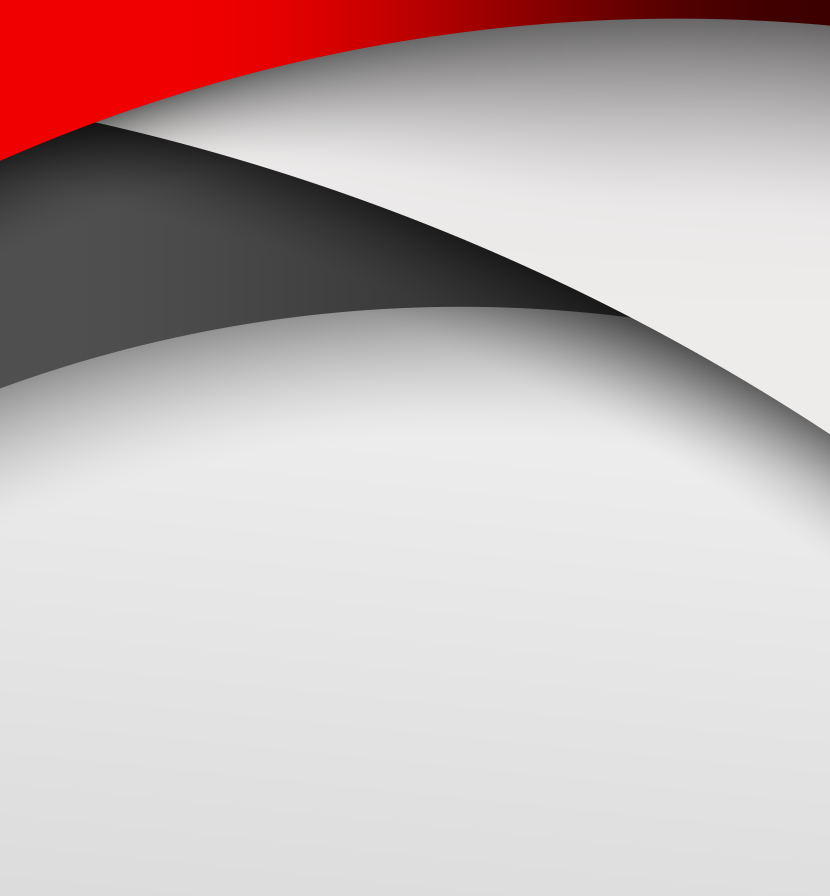
Give the GLSL for this background, as a WebGL 1 fragment shader.

```glsl
precision highp float;
// Layered paper sheets: a red band, a pale sheet and a charcoal sheet
// overlap a light panel. Each border is a large circle arc, and the
// distance to that arc also drives the soft shadow cast below it.

uniform vec2 u_resolution;

#define ASPECT 0.9258
// Arcs: centre x, centre y, radius
#define RED_ARC vec3(0.7552, -0.8958, 1.8750)
#define SHEET_ARC vec3(-0.4359, -1.5513, 2.4749)
#define PANEL_ARC vec3(0.5143, -0.8385, 1.4961)
#define SHADOW_CURVE 1.6
#define PANEL_SHADOW_WIDTH 0.147
#define SHEET_SHADOW_WIDTH 0.122

// Depth inside an arc: positive below the edge, negative above it.
float depthBelow(vec3 arc, vec2 p) {
    return arc.z - length(p - arc.xy);
}

// Light left at a given depth: edgeLight at the edge, 1 beyond width.
float shadow(float depth, float width, float edgeLight) {
    float falloff = pow(clamp(1.0 - depth / width, 0.0, 1.0), SHADOW_CURVE);
    return mix(1.0, edgeLight, falloff);
}

// Antialiased coverage of the area above an arc.
float above(float depth) {
    return clamp(0.5 - depth * u_resolution.y, 0.0, 1.0);
}

void main() {
    vec2 p = gl_FragCoord.xy / u_resolution * vec2(ASPECT, 1.0);
    float across = p.x / ASPECT;
    float redDepth = depthBelow(RED_ARC, p);
    float sheetDepth = depthBelow(SHEET_ARC, p);
    float panelDepth = depthBelow(PANEL_ARC, p);

    // Light panel, shaded by the charcoal and the pale sheets
    float panelTone = mix(0.862, 0.925, clamp((p.y + 0.1 * p.x) / 0.55, 0.0, 1.0));
    vec3 panel = vec3(panelTone)
        * shadow(panelDepth, PANEL_SHADOW_WIDTH, 0.62)
        * shadow(sheetDepth, SHEET_SHADOW_WIDTH, 0.5);

    // Charcoal sheet, dimming toward its right tip
    vec3 charcoal = vec3(mix(0.31, 0.19, smoothstep(0.05, 0.75, across)))
        * shadow(redDepth, 0.1, 0.45)
        * shadow(sheetDepth, 0.09, 0.5);

    // Pale sheet, with a shadow that widens to the right
    vec3 coolTint = vec3(0.90, 0.885, 0.895);
    vec3 warmWhite = vec3(0.928, 0.924, 0.918);
    float coolness = across * smoothstep(0.65, 0.9, p.y);
    vec3 pale = mix(warmWhite, coolTint, coolness)
        * shadow(redDepth, mix(0.07, 0.22, smoothstep(0.1, 0.8, across)), 0.45);

    // Red band, fading to deep maroon
    vec3 brightRed = vec3(0.94, 0.0, 0.0);
    vec3 maroon = vec3(0.24, 0.0, 0.0);
    vec3 red = mix(brightRed, maroon, smoothstep(0.2, 0.92, p.x));

    // Stack from bottom to top
    vec3 color = mix(panel, charcoal, above(panelDepth));
    color = mix(color, pale, above(sheetDepth));
    color = mix(color, red, above(redDepth));
    gl_FragColor = vec4(color, 1.0);
}
```
